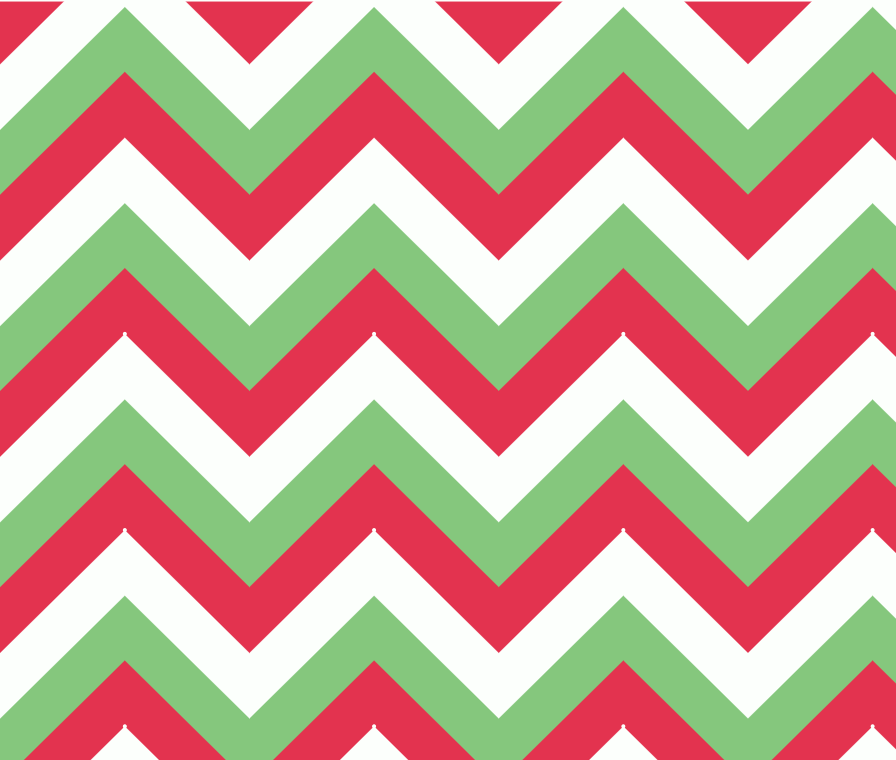
This pattern is drawn by a Shadertoy shader. Its source:

```glsl
// Zigzag chevron stripes in green, red and white, with tiny nubs on the white tips.

const vec3 GREEN = vec3(0.52, 0.78, 0.49);
const vec3 RED   = vec3(0.89, 0.20, 0.31);
const vec3 WHITE = vec3(0.99, 1.00, 0.99);

// All lengths are fractions of the canvas width.
const float PERIOD     = 0.2782;  // peak to peak, across
const float PITCH      = 0.2190;  // one green, red, white set, down
const float AMPLITUDE  = 0.1371;  // peak to valley
const float RED_START  = 0.0723;  // below the top edge of the green band
const float RED_END    = 0.1458;
const vec2  FIRST_PEAK = vec2(0.1393, 0.0078);
const float NUB_RADIUS = 0.0022;
const float TOP_RIM    = 0.0017;

// Offset from the nearest multiple of a step.
float centredRepeat(float x, float stepSize) {
    return mod(x + 0.5 * stepSize, stepSize) - 0.5 * stepSize;
}

// Antialiased step: 0 below the edge, 1 above it.
float softStep(float edge, float x, float blur) {
    return smoothstep(edge - blur, edge + blur, x);
}

// Drop of the zigzag below its peak: 0 at peaks, AMPLITUDE at valleys.
float zigzagDrop(float x) {
    return abs(centredRepeat(x, PERIOD)) * 2.0 * AMPLITUDE / PERIOD;
}

// Colour at a depth below the zigzag; the seam lies inside the white band.
vec3 bandColour(float depth, float blur) {
    float seam = 0.5 * (PITCH - RED_END);
    float d = mod(depth + seam, PITCH) - seam;
    vec3 colour = mix(WHITE, GREEN, softStep(0.0, d, blur));
    colour = mix(colour, RED, softStep(RED_START, d, blur));
    return mix(colour, WHITE, softStep(RED_END, d, blur));
}

// Round nub on each white tip, from the second row down.
float nubMask(vec2 p, float blur) {
    float y = p.y - RED_END;
    float row = floor(y / PITCH + 0.5);
    vec2 local = vec2(centredRepeat(p.x, PERIOD), centredRepeat(y, PITCH));
    float inside = 1.0 - softStep(NUB_RADIUS, length(local), blur);
    return inside * step(0.5, row);
}

void mainImage(out vec4 fragColor, in vec2 fragCoord) {
    // Measure down from the top-left corner.
    float pixel = 1.0 / iResolution.x;
    vec2 canvas = vec2(fragCoord.x, iResolution.y - fragCoord.y) * pixel;
    vec2 p = canvas - FIRST_PEAK;

    // Stripes, tip nubs, then the thin white rim along the top.
    vec3 colour = bandColour(p.y - zigzagDrop(p.x), pixel);
    colour = mix(colour, WHITE, nubMask(p, 0.6 * pixel));
    colour = mix(WHITE, colour, softStep(TOP_RIM, canvas.y, 0.5 * pixel));

    fragColor = vec4(colour, 1.0);
}
```
